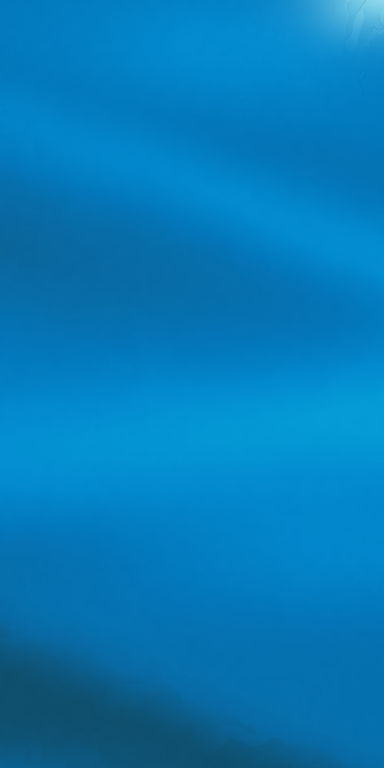
Give the GLSL for this background, as a Shadertoy shader.

```glsl
// Soft diagonal bands of blue light with faint painterly facets and a pale corner glow.

#define FACET_SCALE 13.0
#define FACET_SHIFT 0.012
#define CRACK_WIDTH 0.045
#define CRACK_STRENGTH 0.025
#define WARP_AMOUNT 0.018
#define GRAIN_AMOUNT 0.010

const vec3 TEAL  = vec3(0.06, 0.30, 0.41);
const vec3 SLATE = vec3(0.035, 0.41, 0.63);
const vec3 BLUE  = vec3(0.01, 0.47, 0.735);
const vec3 AZURE = vec3(0.01, 0.54, 0.81);
const vec3 CYAN  = vec3(0.015, 0.61, 0.84);
const vec3 PALE  = vec3(0.62, 0.89, 0.94);

vec2 hash2(vec2 p) {
    vec3 q = fract(p.xyx * vec3(0.1031, 0.1030, 0.0973));
    q += dot(q, q.yzx + 33.33);
    return fract((q.xx + q.yz) * q.zy);
}

float noise(vec2 p) {
    vec2 i = floor(p), f = fract(p);
    f = f * f * (3.0 - 2.0 * f);
    float low  = mix(hash2(i).x, hash2(i + vec2(1, 0)).x, f.x);
    float high = mix(hash2(i + vec2(0, 1)).x, hash2(i + vec2(1, 1)).x, f.x);
    return mix(low, high, f.y);
}

float fbm(vec2 p) {
    float sum = 0.0, gain = 0.5;
    for (int i = 0; i < 4; i++) {
        sum += gain * noise(p);
        p = mat2(1.6, 1.2, -1.2, 1.6) * p + 7.3;
        gain *= 0.5;
    }
    return sum;
}

// Returns a random offset for the nearest cell (xy) and the gap to its border (z)
vec3 facets(vec2 p) {
    vec2 cell = floor(p), nearestId = cell;
    float nearest = 9.0, second = 9.0;
    for (int y = -1; y <= 1; y++)
    for (int x = -1; x <= 1; x++) {
        vec2 id = cell + vec2(x, y);
        float d = length(id + hash2(id) - p);
        if (d < nearest) { second = nearest; nearest = d; nearestId = id; }
        else second = min(second, d);
    }
    return vec3(hash2(nearestId + 19.0) - 0.5, second - nearest);
}

float bell(float d, float width) {
    return exp(-d * d / (width * width));
}

float spot(vec2 p, vec2 center, vec2 radius) {
    vec2 d = (p - center) / radius;
    return exp(-dot(d, d));
}

// Light level at p, with y measured downwards: 0 is teal and 4 is cyan
float lightLevel(vec2 p) {
    float level = 2.0;
    level += 1.1 * spot(p, vec2(0.62, 0.06), vec2(0.42, 0.08));
    level -= 0.3 * bell(p.y - 0.10 - 0.13 * p.x, 0.04);
    level += mix(0.7, 1.4, p.x) * bell(p.y - 0.15 - 0.19 * p.x, 0.055);
    level -= mix(1.15, 0.25, p.x) * bell(p.y - 0.32 - 0.09 * p.x, 0.095);
    level += mix(1.3, 2.1, p.x) * bell(p.y - 0.59 + 0.05 * p.x, 0.085);
    level += 0.8 * spot(p, vec2(0.95, 0.71), vec2(0.5, 0.08));
    level -= 0.6 * spot(p, vec2(0.0, 0.73), vec2(0.4, 0.06));
    level -= 0.5 * smoothstep(0.72, 0.86, p.y);
    // Dark lower corner, slightly lifted at its tip
    float shade = smoothstep(-0.07, 0.06, p.y - 0.82 - 0.21 * p.x);
    level = mix(level, 0.1, shade);
    return level + 0.7 * spot(p, vec2(0.0, 1.02), vec2(0.3, 0.045));
}

vec3 ramp(float level) {
    vec3 color = mix(TEAL, SLATE, clamp(level, 0.0, 1.0));
    color = mix(color, BLUE, clamp(level - 1.0, 0.0, 1.0));
    color = mix(color, AZURE, clamp(level - 2.0, 0.0, 1.0));
    return mix(color, CYAN, clamp(level - 3.0, 0.0, 1.0));
}

void mainImage(out vec4 fragColor, in vec2 fragCoord) {
    vec2 p = fragCoord / iResolution.xy;
    p.y = 1.0 - p.y;
    vec2 plane = p * vec2(1.0, 2.0);

    // Painterly distortion: a soft warp plus small facet shifts, in patches
    vec2 warp = vec2(fbm(plane * 5.0), fbm(plane * 5.0 + 31.0)) - 0.47;
    vec3 facet = facets(plane * FACET_SCALE + warp * 6.0);
    float corner = spot(p, vec2(1.0, 0.0), vec2(0.27, 0.09));
    float patches = smoothstep(0.42, 0.65, fbm(plane * 3.0 + 11.0));
    float rough = max(patches, corner);
    vec2 q = p + warp * WARP_AMOUNT + facet.xy * FACET_SHIFT * rough;

    vec3 color = ramp(lightLevel(q));

    // Pale glow in the upper right corner
    float glow = spot(q, vec2(1.02, -0.005), vec2(0.19, 0.052));
    color = mix(color, PALE, 0.95 * glow);

    // Faint facet borders and fine grain
    float crack = 1.0 - smoothstep(0.0, CRACK_WIDTH, facet.z);
    color += crack * facet.x * rough * CRACK_STRENGTH * (1.0 + 5.0 * corner);
    color += (fbm(plane * 40.0) - 0.47) * GRAIN_AMOUNT;
    fragColor = vec4(clamp(color, 0.0, 1.0), 1.0);
}
```
